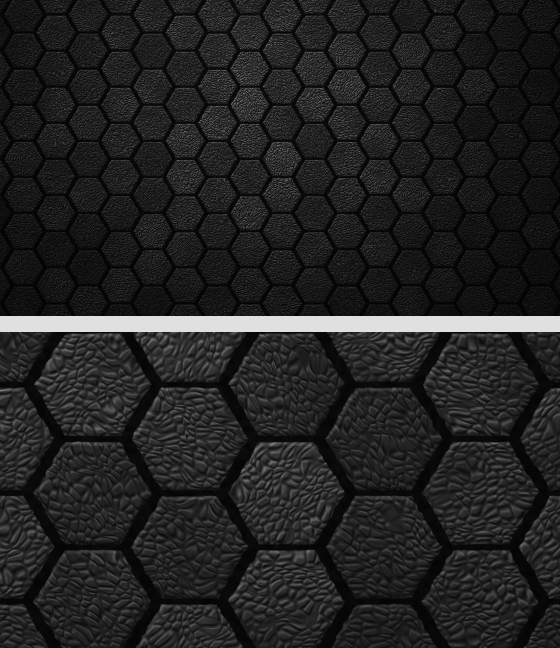
Top, the full canvas; bottom, a detail of the centre.
Write a Shadertoy shader that draws this pattern.

```glsl
const vec2 PITCH = vec2(0.1023, 0.1143);   // column and row spacing
const vec2 ANCHOR = vec2(0.893, 0.611);    // centre of one tile
const vec2 LATTICE = vec2(1.7320508, 1.0); // period of a unit hexagon grid
const vec2 LIGHT_DIR = vec2(-0.35, 0.94);

float hash(vec2 p) {
    return fract(sin(dot(p, vec2(127.1, 311.7))) * 43758.5);
}

float valueNoise(vec2 p) {
    vec2 i = floor(p), f = fract(p);
    f = f * f * (3.0 - 2.0 * f);
    return mix(mix(hash(i), hash(i + vec2(1, 0)), f.x),
               mix(hash(i + vec2(0, 1)), hash(i + vec2(1, 1)), f.x), f.y);
}

mat2 rotation(float angle) {
    float c = cos(angle), s = sin(angle);
    return mat2(c, -s, s, c);
}

// Pebble height: zero in the creases, one on the crowns
float pebbleHeight(vec2 p) {
    vec2 cell = floor(p), f = fract(p);
    float nearest = 8.0, second = 8.0;
    for (int y = -1; y <= 1; y++)
    for (int x = -1; x <= 1; x++) {
        vec2 o = vec2(x, y);
        vec2 jitter = vec2(hash(cell + o), hash(cell + o + 57.3));
        float d = length(o + jitter - f);
        second = min(second, max(nearest, d));
        nearest = min(nearest, d);
    }
    return smoothstep(0.0, 0.5, second - nearest);
}

// Broken creases over irregular lumps
float hideHeight(vec2 p) {
    float lumps = 0.6 * valueNoise(p * 0.9 + 7.0) + 0.4 * valueNoise(p * 2.1);
    return mix(pebbleHeight(p), lumps, 0.45);
}

// Offset from the nearest hexagon centre (xy) and that centre (zw)
vec4 hexTile(vec2 p) {
    vec2 a = p - LATTICE * round(p / LATTICE);
    vec2 shifted = p - 0.5 * LATTICE;
    vec2 b = shifted - LATTICE * round(shifted / LATTICE);
    vec2 local = dot(a, a) < dot(b, b) ? a : b;
    return vec4(local, p - local);
}

// Inward distance from the groove (x) and outward normal of the closest side (yz)
vec3 hexEdge(vec2 p, float flatInset, float slantInset) {
    float flatSide = 0.5 - flatInset - abs(p.y);
    float slantSide = 0.5 - slantInset - dot(abs(p), vec2(0.866, 0.5));
    vec2 side = vec2(p.x < 0.0 ? -1.0 : 1.0, p.y < 0.0 ? -1.0 : 1.0);
    vec2 normal = flatSide < slantSide ? vec2(0, side.y) : side * vec2(0.866, 0.5);
    return vec3(min(flatSide, slantSide), normal);
}

// Leather brightness from creases and slanted light, grain turned per tile
float leatherTone(vec2 uv, float seed) {
    mat2 turn = rotation((seed - 0.5) * 1.8);
    vec2 warp = vec2(valueNoise(uv * 45.0), valueNoise(uv * 45.0 + 19.0)) * 0.014;
    vec2 stretch = vec2(82.0, 138.0);
    vec2 p = stretch * (turn * (uv + warp)) + seed * 40.0;
    vec2 toLight = stretch * (turn * LIGHT_DIR) * 0.0032;
    float height = hideHeight(p);
    float relief = height - hideHeight(p + toLight);
    float patches = valueNoise(uv * 15.0 + seed * 9.0);
    float strength = mix(0.65, 1.2, patches);
    float glint = max(relief, 0.0);
    return 0.9 + strength * (0.35 * (height - 0.55) + 0.75 * relief + 1.3 * glint * glint)
         + 0.26 * (patches - 0.5);
}

// Broad lamp above the centre, falling off to the borders
float lampLight(vec2 uv, vec2 centre) {
    vec2 d = (uv - centre) * vec2(1.0, 1.1);
    return mix(0.29, 1.4, exp(-1.75 * dot(d, d)));
}

void mainImage(out vec4 fragColor, in vec2 fragCoord) {
    vec2 uv = fragCoord / iResolution.y;
    vec2 grid = (uv - ANCHOR) / PITCH * vec2(0.8660254, 1.0);
    float aa = 0.8 / (iResolution.y * PITCH.y);

    // Tile outline with slightly ragged groove walls
    vec4 tile = hexTile(grid);
    float seed = hash(round(tile.zw * vec2(1.1547, 2.0)));
    float ragged = 0.024 * (valueNoise(uv * 150.0) - 0.5);
    vec3 edge = hexEdge(tile.xy, 0.027 + ragged * 0.4, 0.05 + ragged);
    float face = smoothstep(-aa, aa, edge.x);

    // Leather surface
    float lamp = lampLight(uv, vec2(0.80, 0.74));
    float tone = 0.132 * max(leatherTone(uv, seed), 0.2) * mix(0.84, 1.16, seed);

    // Pressed rim: lit on the upper sides, shaded on the lower ones
    float facing = dot(edge.yz, LIGHT_DIR);
    float rim = 1.0 - smoothstep(0.0, 0.03, abs(edge.x - 0.016));
    float slope = 1.0 - smoothstep(0.0, 0.06, edge.x);
    tone *= 1.0 - slope * (0.05 + 0.4 * max(-facing, 0.0));
    tone += 0.1 * rim * max(facing, 0.0) * mix(0.5, 1.3, valueNoise(uv * 90.0));

    // Dark groove with faint ribs
    float groove = 0.01 + 0.022 * valueNoise(uv * 170.0);
    float value = mix(groove, tone, face) * lamp;
    vec3 tint = mix(vec3(1.0), vec3(0.99, 0.99, 1.02), face);
    fragColor = vec4(value * tint + 0.006, 1.0);
}
```
